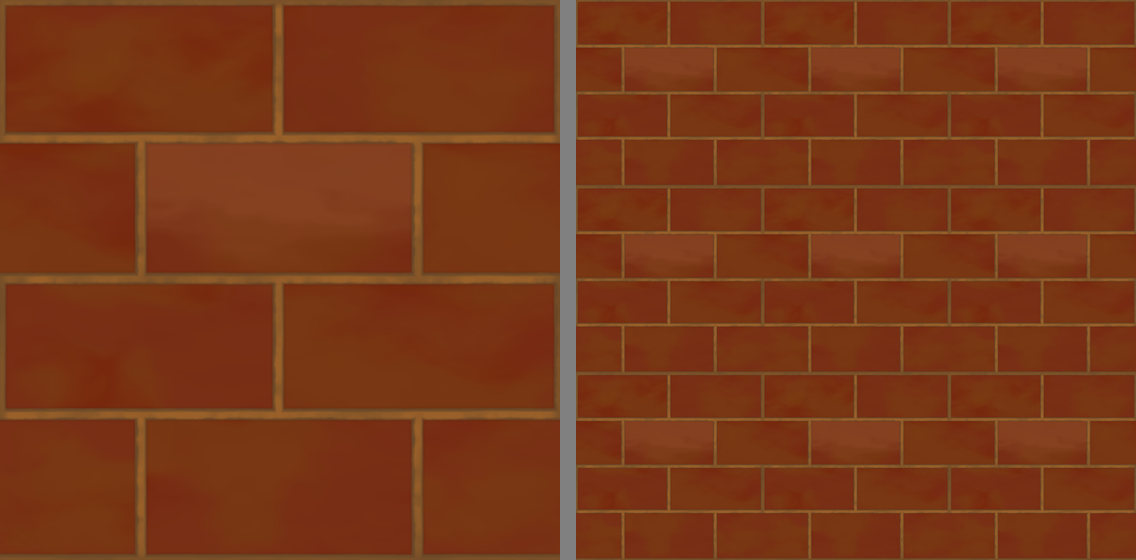
Left, the tile; right, the same tile 3 across and 3 down.
A Shadertoy shader for this texture:

```glsl
const float COLUMNS = 2.0;
const int ROWS = 4;
const float COURSE[5] = float[](0.0, 0.2604, 0.5026, 0.7539, 1.0); // joint heights
const float JOINT_HALF = 0.0102;
const float EDGE_SOFTNESS = 0.002;
const float WOBBLE = 0.0014;
const float BORDER_DULLNESS = 0.6;
const vec2 GLAZED_BRICK = vec2(0.0, 2.0); // column, row
const float GLAZE_STRENGTH = 0.8;

const vec3 BRICK_RED = vec3(0.468, 0.160, 0.052);
const vec3 BRICK_BROWN = vec3(0.474, 0.214, 0.073);
const vec3 BRICK_CRIMSON = vec3(0.470, 0.162, 0.085);
const vec3 BRICK_OCHRE = vec3(0.480, 0.250, 0.060);
const vec3 GLAZE = vec3(0.530, 0.265, 0.138);
const vec3 MORTAR_DARK = vec3(0.410, 0.280, 0.155);
const vec3 MORTAR_LIGHT = vec3(0.600, 0.375, 0.160);

float hash(vec2 p) {
    vec3 q = fract(vec3(p.xyx) * 0.1031);
    q += dot(q, q.yzx + 33.33);
    return fract((q.x + q.y) * q.z);
}

// Wraps whole numbers; the half keeps rounding away from the boundary
vec2 wrapCell(vec2 i, vec2 period) {
    return i - period * floor((i + 0.5) / period);
}

// Value noise whose lattice wraps once per unit of uv
float noise(vec2 uv, vec2 freq) {
    vec2 p = uv * freq, i = floor(p), f = p - i;
    f = f * f * (3.0 - 2.0 * f);
    vec2 a = wrapCell(i, freq), b = wrapCell(i + 1.0, freq);
    return mix(mix(hash(a), hash(vec2(b.x, a.y)), f.x),
               mix(hash(vec2(a.x, b.y)), hash(b), f.x), f.y);
}

float fbm(vec2 uv, vec2 freq, int octaves) {
    float sum = 0.0, total = 0.0, amp = 1.0;
    for (int i = 0; i < octaves; i++) {
        sum += amp * noise(uv, freq);
        total += amp;
        freq *= 2.0;
        amp *= 0.5;
    }
    return sum / total;
}

vec3 brickColor(vec2 uv, vec2 local, vec2 id) {
    // Each brick samples its own region of warped, brushed noise
    vec2 p = uv + vec2(hash(id + 3.7), hash(id + 11.3));
    p += 0.07 * (vec2(fbm(p, vec2(7.0), 4), fbm(p + 0.37, vec2(7.0), 4)) - 0.5);
    float stain = fbm(p, vec2(5.0, 9.0), 4);
    float brush = fbm(p + 0.53, vec2(6.0, 17.0), 4);
    float patches = fbm(p + 0.21, vec2(5.0, 7.0), 4);

    // Brown spreads from the middle, red keeps to the rim
    vec2 rims = smoothstep(0.2, 0.5, abs(local - 0.5));
    float rim = max(rims.x, rims.y);
    float brown = smoothstep(0.22, 0.6, stain + 0.25 * (brush - 0.5) + 0.05 - 0.12 * rim);
    vec3 color = mix(BRICK_RED, BRICK_BROWN, brown);
    color = mix(color, BRICK_CRIMSON, 0.6 * smoothstep(0.5, 0.75, patches + 0.1 * rims.x));
    color = mix(color, BRICK_OCHRE, 0.4 * smoothstep(0.42, 0.22, patches) * (1.0 - rim));

    // Pale glaze over the upper part of one brick
    if (all(equal(id, GLAZED_BRICK))) {
        float fade = local.y + 0.7 * (brush - 0.5) + 0.3 * (patches - 0.5);
        float cover = 0.5 * smoothstep(0.15, 0.4, fade) + 0.5 * smoothstep(0.48, 0.72, fade);
        color = mix(color, GLAZE, GLAZE_STRENGTH * cover);
    }
    return color * (0.985 + 0.03 * brush);
}

// Lit core of a joint; t runs from -1 to 1 across it
float jointCore(float t) {
    return 1.0 - smoothstep(0.3, 0.95, abs(t));
}

vec3 mortarColor(vec2 uv, vec2 across) {
    float grain = fbm(uv, vec2(56.0), 3) - 0.5;
    float wear = smoothstep(0.25, 0.7, fbm(uv + 0.31, vec2(13.0), 3));
    vec2 t = across / JOINT_HALF + 0.35 * grain;
    float core = max(jointCore(t.x - 0.12), jointCore(t.y + 0.12));

    // Joints along the border are duller and smoother
    vec2 inset = min(uv, 1.0 - uv);
    float inner = smoothstep(0.0, 0.02, min(inset.x, inset.y));
    float light = core * mix(0.55, 1.0, wear) + 0.5 * grain;
    light *= mix(1.0 - BORDER_DULLNESS, 1.0, inner);
    return mix(MORTAR_DARK, MORTAR_LIGHT, clamp(light, 0.0, 1.0));
}

void mainImage(out vec4 fragColor, in vec2 fragCoord) {
    vec2 uv = fragCoord / iResolution.xy;

    // Hand-laid irregularity of the joints
    vec2 p = uv + WOBBLE * (vec2(fbm(uv, vec2(20.0), 3), fbm(uv + 0.43, vec2(20.0), 3)) - 0.5);
    float turn = 6.2831853 * uv.x;
    p.x += 0.0015 - 0.0015 * cos(turn) - 0.003 * sin(turn);
    p.y = fract(p.y);

    // Course and brick within it; even courses shift by half a brick
    int row = 0;
    for (int i = 1; i < ROWS; i++) row += int(step(COURSE[i], p.y));
    float x = p.x * COLUMNS - (row % 2 == 0 ? 0.5 : 0.0);
    vec2 id = vec2(mod(floor(x), COLUMNS), float(row));
    float below = p.y - COURSE[row], above = p.y - COURSE[row + 1];
    vec2 local = vec2(fract(x), below / (below - above));

    // Signed offsets from the nearest vertical and horizontal joint
    vec2 across = vec2((local.x - step(0.5, local.x)) / COLUMNS,
                       below < -above ? below : above);
    float depth = min(abs(across.x), abs(across.y)) - JOINT_HALF;

    float soft = max(EDGE_SOFTNESS, 0.75 / iResolution.y);
    vec3 brick = brickColor(uv, local, id) * (0.94 + 0.06 * smoothstep(0.0, 0.006, depth));
    vec3 color = mix(mortarColor(uv, across), brick, smoothstep(-soft, soft, depth));
    fragColor = vec4(color, 1.0);
}
```
